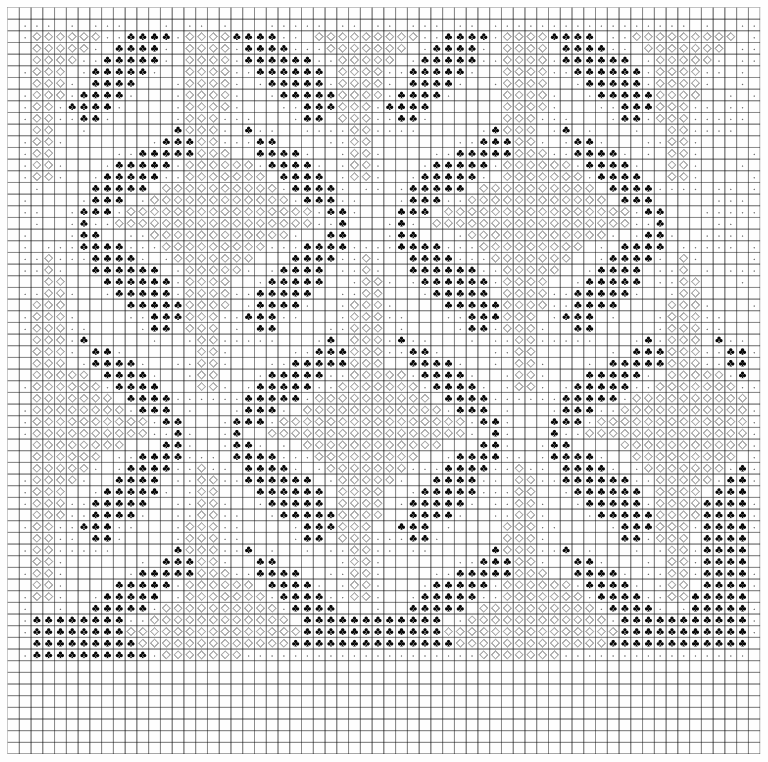
Give the GLSL for this pattern, as a Shadertoy shader.

```glsl
// A stitching chart: a ruled grid whose cells hold clubs, diamonds, dots or nothing.
// Each cell's symbol comes from a staggered lattice of lozenge motifs, then
// the symbol is drawn inside the cell with distance functions.

const float CELLS = 64.0;                      // cells along each side
const vec2 GRID_MIN = vec2(0.0098, 0.0098);    // grid corners, from the top left
const vec2 GRID_MAX = vec2(0.9898, 0.9895);
const vec2 PERIOD = vec2(27.0, 36.0);          // lattice period in cells
const vec2 CENTRE_A = vec2(17.0, 17.0);        // first motif of each sublattice
const vec2 CENTRE_B = vec2(30.0, 35.0);
const float SPIKE_LEAN_A = -0.7;               // sideways shift of the upper spikes
const float SPIKE_LEAN_B = 0.2;
const float ARM_REACH = 11.2;                  // side tip of the club outline
const float UPPER_TIP = 2.8;                   // where the arms turn upright
const float LOWER_TIP = 4.3;
const float LINE_WIDTH = 0.052;                // in cells
const float LINE_BLUR = 1.33;                  // in pixels
const float DIAMOND_RADIUS = 0.33;
const float DIAMOND_STROKE = 0.033;
const float DOT_RADIUS = 0.055;
const float DOT_DENSITY = 0.7;
const vec3 PAPER = vec3(0.995);
const vec3 INK = vec3(0.02);

const int EMPTY = 0;
const int DOT = 1;
const int DIAMOND = 2;
const int CLUB = 3;

float hash(vec2 p) {
    return fract(sin(dot(p, vec2(127.1, 311.7))) * 43758.5453);
}

// Offset from the nearest motif of one sublattice
vec2 motifOffset(vec2 cell, vec2 centre) {
    vec2 d = cell - centre;
    return d - PERIOD * floor(d / PERIOD + 0.5);
}

// Lozenge with a narrow spike above and below; negative inside
float diamondField(vec2 d, float lean) {
    float rise = abs(d.y - 0.5);
    float bodyCentre = clamp(0.5 - 0.13 * d.y, -0.5, 1.0);
    float body = abs(d.x - bodyCentre) - (8.1 - 1.3 * rise + 2.0 * max(1.0 - rise, 0.0));
    float spikeCentre = d.y < 0.0 ? lean : -0.6;
    float spike = abs(d.x - spikeCentre) - (1.65 - 0.16 * max(rise - 8.0, 0.0));
    return min(body, max(spike, rise - 15.0));
}

// Four slanting arms around the lozenge; negative inside
float armField(vec2 d) {
    bool upper = d.y < 1.0;
    bool left = d.x < 0.0;
    float rise = abs(d.y - 1.0);
    float slope = upper ? (left ? 1.13 : 0.98) : (left ? 0.9 : 0.85);
    float end = upper ? 8.0 : 9.6;
    float fullWidth = upper ? (left ? 2.5 : 1.75) : (left ? 2.7 : 2.1);
    float taper = upper && left ? 1.1 : 0.6;
    float halfWidth = min(fullWidth, min(0.5 + 0.6 * rise, 0.55 + taper * (end - rise)));
    float middle = max(ARM_REACH - slope * rise, upper ? UPPER_TIP : LOWER_TIP);
    return max(abs(abs(d.x) - middle) - halfWidth, rise - end);
}

int symbolAt(vec2 cell) {
    if (cell.y < 1.0 || cell.y > 55.0 || cell.x < 1.0 || cell.x > 63.0) return EMPTY;
    bool margin = cell.x < 2.0 || cell.x > 62.0 || cell.y < 2.0;
    vec2 a = motifOffset(cell, CENTRE_A);
    vec2 b = motifOffset(cell, CENTRE_B);
    float lozenge = min(diamondField(a, SPIKE_LEAN_A), diamondField(b, SPIKE_LEAN_B));
    float speckle = hash(cell);

    // Near the top edge spikes stay broad and right arms sit closer in
    if (cell.y < 9.0) lozenge = min(lozenge, abs(a.x + 0.6) - 1.6);
    float topShift = cell.y < 12.0 && b.x > 0.0 ? 0.9 : 0.0;
    float arms = min(armField(a), armField(b + vec2(topShift, 0.0)));

    if (!margin) {
        // Solid border along the lower right, and a base between motifs
        float borderLeft = max(101.0 - cell.y, 59.0 - 0.6 * max(cell.y - 48.0, 0.0));
        bool border = cell.y >= 39.0 && cell.y <= 54.0 && cell.x >= borderLeft;
        bool base = cell.y >= 52.0 && cell.y <= 54.0 && abs(a.x) > 60.0 - cell.y;
        bool corner = cell.y > 54.0 && cell.x < 12.0;
        bool openSide = cell.x >= 58.0 && cell.y < 27.0;
        if (border || base || corner) return CLUB;
        if (cell.y > 54.0) return abs(a.x + 0.8) < 3.8 ? DIAMOND : DOT;
        if (arms <= 0.0 && !openSide) return CLUB;
        if (lozenge <= 0.0) return DIAMOND;
    }
    if (cell.y < 2.0) return speckle < DOT_DENSITY ? DOT : EMPTY;
    bool fringe = lozenge < 1.5 || arms < 1.2;
    return fringe && speckle < DOT_DENSITY ? DOT : EMPTY;
}

// Share of a blurred sample covered by a stroke at signed distance d
float strokeCover(float d, float width, float blur) {
    float overlap = min(d + 0.5 * blur, 0.5 * width) - max(d - 0.5 * blur, -0.5 * width);
    return clamp(overlap / blur, 0.0, 1.0);
}

float clubShape(vec2 p) {
    p.x = abs(p.x);
    float leaves = min(length(p - vec2(0.0, 0.14)), length(p - vec2(0.16, -0.06))) - 0.14;
    float stem = max(p.x - 0.03 - 0.3 * max(-0.12 - p.y, 0.0), abs(p.y + 0.12) - 0.16);
    return min(leaves, stem);
}

void mainImage(out vec4 fragColor, in vec2 fragCoord) {
    vec2 uv = fragCoord / iResolution.xy;
    uv.y = 1.0 - uv.y;
    vec2 grid = (uv - GRID_MIN) / (GRID_MAX - GRID_MIN) * CELLS;
    vec2 pixel = CELLS / (iResolution.xy * (GRID_MAX - GRID_MIN));
    float aa = max(pixel.x, pixel.y);

    // Ruled lines, clipped to the chart
    vec2 toLine = grid - clamp(floor(grid + 0.5), 0.0, CELLS);
    float vertical = strokeCover(toLine.x, LINE_WIDTH, LINE_BLUR * pixel.x);
    float horizontal = strokeCover(toLine.y, LINE_WIDTH, LINE_BLUR * pixel.y);
    vec2 outside = max(-grid, grid - CELLS);
    float inside = clamp(0.5 - max(outside.x, outside.y) / aa, 0.0, 1.0);
    float ink = (1.0 - (1.0 - vertical) * (1.0 - horizontal)) * inside;

    // Symbol of this cell
    vec2 p = (fract(grid) - 0.5) * vec2(1.0, -1.0);
    int symbol = symbolAt(floor(grid));
    float mark = 0.0;
    if (symbol == CLUB) mark = clamp(0.5 - clubShape(p) / aa, 0.0, 1.0);
    if (symbol == DIAMOND) {
        float edge = (abs(p.x) + abs(p.y) - DIAMOND_RADIUS) * 0.707;
        mark = strokeCover(edge, DIAMOND_STROKE, 1.2 * aa);
    }
    if (symbol == DOT) {
        float rim = length(p + vec2(0.0, 0.1)) - DOT_RADIUS;
        mark = 0.6 * clamp(0.5 - rim / aa, 0.0, 1.0);
    }
    fragColor = vec4(mix(PAPER, INK, max(ink, mark)), 1.0);
}
```
